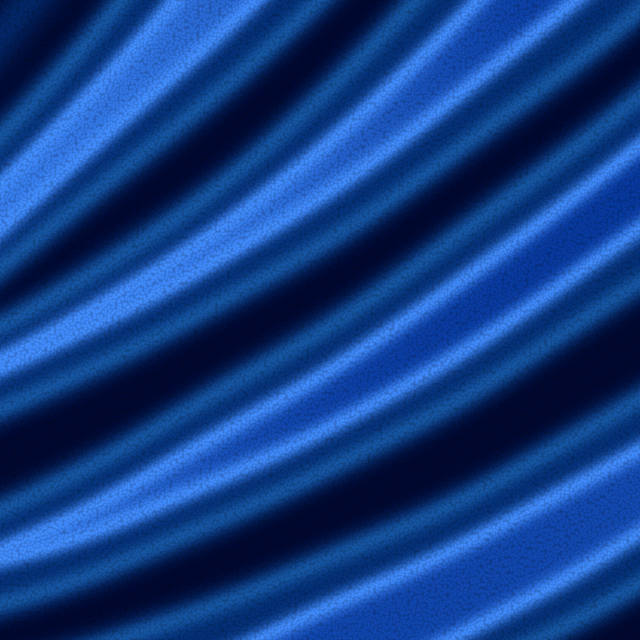
Reproduce this texture procedurally as a three.js fragment shader.

```glsl
varying vec2 vUv;

const vec3 NAVY = vec3(0.0, 0.03, 0.18);
const vec3 DEEP = vec3(0.01, 0.17, 0.43);
const vec3 STEEL = vec3(0.09, 0.34, 0.63);
const vec3 ROYAL = vec3(0.02, 0.20, 0.57);
const vec3 SHEEN = vec3(0.25, 0.53, 0.95);

vec2 hash2(vec2 p) {
  vec2 q = vec2(dot(p, vec2(127.1, 311.7)), dot(p, vec2(269.5, 183.3)));
  return fract(sin(q) * 43758.5);
}

// Distance to the nearest jittered cell point
float cellular(vec2 p) {
  vec2 cell = floor(p);
  vec2 local = fract(p);
  float nearest = 2.0;
  for (int j = -1; j <= 1; j++) {
    for (int i = -1; i <= 1; i++) {
      vec2 offset = vec2(float(i), float(j));
      vec2 delta = offset + hash2(cell + offset) - local;
      nearest = min(nearest, dot(delta, delta));
    }
  }
  return sqrt(nearest);
}

// Curve holds start height, slope and bend
float curveHeight(float x, vec3 curve) {
  return curve.x + x * (curve.y + x * curve.z);
}

// Signed distance, positive above the curve
float curveDistance(vec2 p, vec3 curve) {
  float slope = curve.y + 2.0 * curve.z * p.x;
  return (p.y - curveHeight(p.x, curve)) / sqrt(1.0 + slope * slope);
}

float glow(float d, float width) {
  float t = d / width;
  return exp(-t * t);
}

// A pleat: soft outer ridges around a pair of shining crests
vec3 addFold(vec3 color, vec2 p, vec3 outerTop, vec3 crestTop,
             vec3 crestLow, vec3 outerLow, float fillWidth) {
  float a = curveDistance(p, outerTop);
  float b = curveDistance(p, crestTop);
  float c = curveDistance(p, crestLow);
  float d = curveDistance(p, outerLow);

  // Shadowed cloth and outer ridges
  float body = smoothstep(-0.05, 0.012, -a) * smoothstep(-0.05, 0.012, d);
  color = mix(color, DEEP, body);
  float ridge = max(glow(a, 0.017), glow(d, 0.017));
  color = mix(color, STEEL, 0.85 * ridge);

  // Satin between the crests brightens where they converge
  float inside = smoothstep(-0.012, 0.012, -b) * smoothstep(-0.012, 0.012, c);
  float gap = curveHeight(p.x, crestTop) - curveHeight(p.x, crestLow);
  vec3 satin = mix(ROYAL, SHEEN, 0.85 * glow(gap, fillWidth));
  color = mix(color, satin, inside);

  float crest = max(glow(b, 0.016), glow(c, 0.016));
  return mix(color, SHEEN, 0.92 * crest);
}

void main() {
  vec2 p = vUv;
  p.y += 0.002 * sin(9.0 * p.x + 5.0 * p.y) + 0.001 * sin(23.0 * p.x - 8.0 * p.y);

  // Corner ridge
  vec3 color = NAVY;
  float corner = curveDistance(p, vec3(0.94, 1.2, 0.5));
  color = mix(color, DEEP, 0.8 * glow(corner, 0.035));

  // Folds from top to bottom
  color = addFold(color, p, vec3(0.785, 1.0, 0.7), vec3(0.711, 0.95, 0.4),
                  vec3(0.642, 0.86, 0.1), vec3(0.583, 0.75, 0.17), 0.2);
  color = addFold(color, p, vec3(0.492, 0.48, 0.46), vec3(0.44, 0.466, 0.377),
                  vec3(0.425, 0.405, 0.262), vec3(0.362, 0.403, 0.222), 0.1);
  color = addFold(color, p, vec3(0.203, 0.473, 0.174), vec3(0.141, 0.46, 0.171),
                  vec3(0.125, 0.283, 0.234), vec3(0.056, 0.317, 0.184), 0.065);
  color = addFold(color, p, vec3(-0.05, 0.25, 0.175), vec3(-0.162, 0.363, 0.096),
                  vec3(-0.29, 0.307, 0.15), vec3(-0.317, 0.255, 0.15), 0.11);

  // Fine woven grain
  float grain = cellular(vUv * 210.0) - 0.45;
  color *= 1.0 - 0.32 * grain;
  gl_FragColor = vec4(clamp(color, 0.0, 1.0), 1.0);
}
```
